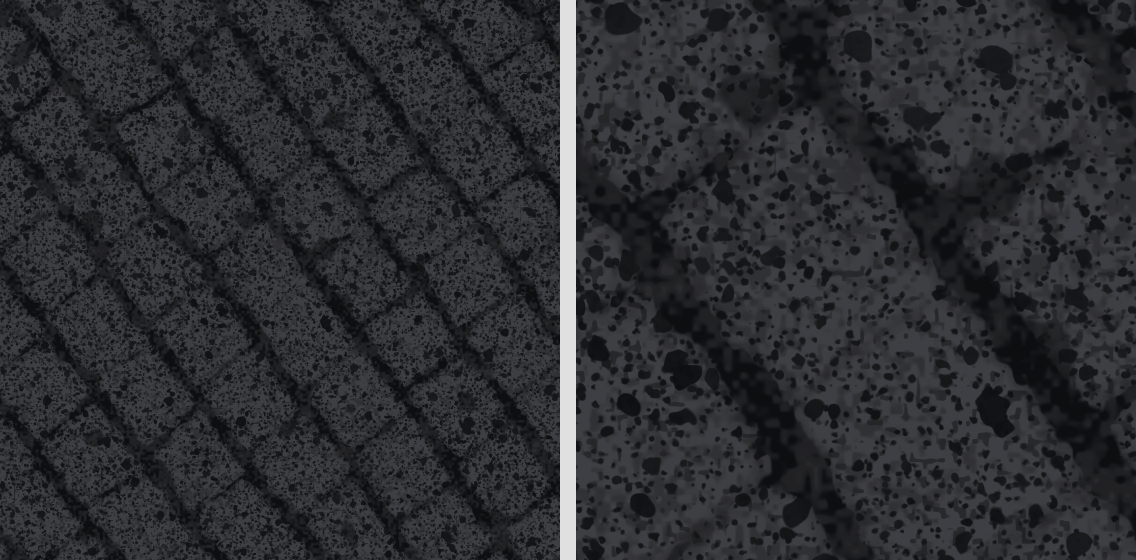
Left, the full canvas; right, a detail of the centre.
This texture is drawn by a Shadertoy shader. Its source:

```glsl
#define PITCH 0.1457
#define ROW_START 0.313
#define ROW_SHIFT 0.208
#define GROOVE_HALF 0.0098
#define RAGGED 0.018
#define PORE_AMOUNT 1.0
#define STONE_LIGHT vec3(0.245, 0.247, 0.265)
#define STONE_MID vec3(0.190, 0.191, 0.203)
#define SOOT vec3(0.128, 0.130, 0.140)
#define PIT vec3(0.048, 0.053, 0.062)

const vec2 ACROSS = vec2(0.809, 0.588);
const vec2 ALONG = vec2(0.588, -0.809);

vec2 hash2(vec2 p) {
    vec3 q = fract(p.xyx * vec3(0.1031, 0.1030, 0.0973));
    q += dot(q, q.yzx + 33.33);
    return fract((q.xx + q.yz) * q.zy);
}

float noise(vec2 p) {
    vec2 i = floor(p), f = fract(p);
    f = f * f * (3.0 - 2.0 * f);
    float low = mix(hash2(i).x, hash2(i + vec2(1, 0)).x, f.x);
    float high = mix(hash2(i + vec2(0, 1)).x, hash2(i + vec2(1, 1)).x, f.x);
    return mix(low, high, f.y);
}

float fbm(vec2 p) {
    float sum = 0.0, weight = 0.533;
    for (int i = 0; i < 4; i++) {
        sum += weight * noise(p);
        p = mat2(1.6, 1.2, -1.2, 1.6) * p + 17.3;
        weight *= 0.5;
    }
    return sum;
}

float smoothMin(float a, float b, float k) {
    float h = max(k - abs(a - b), 0.0) / k;
    return min(a, b) - 0.25 * h * h * k;
}

// Signed distance to scattered, turned and stretched pores
float poreDistance(vec2 p, float cells, float chance, float size) {
    vec2 g = p * cells;
    float nearest = 1.0;
    for (int j = -1; j <= 1; j++)
    for (int i = -1; i <= 1; i++) {
        vec2 cell = floor(g) + vec2(i, j);
        vec2 place = hash2(cell + cells);
        vec2 kind = hash2(cell + 2.7 * cells + 71.0);
        if (kind.y > chance) continue;
        vec2 d = g - cell - 0.1 - 0.8 * place;
        float turn = 6.283 * kind.x;
        d = mat2(cos(turn), sin(turn), -sin(turn), cos(turn)) * d;
        d.x *= mix(0.65, 1.1, place.y);
        float radius = size * mix(0.4, 1.0, kind.y / chance);
        nearest = min(nearest, length(d) - radius);
    }
    float wobble = noise(g * 3.5 + 9.0) - 0.5;
    return (nearest + 0.8 * size * wobble) / cells;
}

// Signed distance to the joints: negative inside grooves and cracks
float jointDistance(vec2 p) {
    vec2 bend = vec2(fbm(p * 7.0), fbm(p * 7.0 + 31.0)) - 0.5;
    vec2 q = p + 0.03 * bend;
    float u = (dot(q, ACROSS) - ROW_START) / PITCH;
    float row = floor(u);
    float v = dot(q, ALONG) / PITCH + 0.085 + ROW_SHIFT * row;
    float strength = hash2(vec2(row, floor(v + 0.5)) + 40.0).x;
    float groove = (0.5 - abs(fract(u) - 0.5)) * PITCH - GROOVE_HALF;
    float crack = (0.5 - abs(fract(v) - 0.5)) * PITCH - mix(-0.003, 0.0045, strength);
    float rough = RAGGED * (fbm(p * 42.0) - 0.5) + 0.006 * (noise(p * 150.0) - 0.5);
    return smoothMin(groove, crack, 0.016) + rough;
}

void mainImage(out vec4 fragColor, in vec2 fragCoord) {
    vec2 p = fragCoord / iResolution.xy;
    float soft = 0.0004 + 0.6 / iResolution.y;

    // Grainy stone with broad tonal drift
    float grain = 0.6 * noise(p * 230.0) + 0.4 * noise(p * 95.0 + 5.0);
    float drift = fbm(p * 9.0 + 3.0) - 0.5;
    vec3 color = mix(STONE_MID, STONE_LIGHT, smoothstep(0.2, 0.55, grain + 0.4 * drift));
    float speckle = smoothstep(0.66, 0.84, noise(p * 270.0 + 60.0) + 0.35 * drift);
    color = mix(color, SOOT, 0.75 * speckle);

    // Broad dull inclusions
    float inclusion = poreDistance(p + 0.2, 13.0, 0.2, 0.26);
    color = mix(color, SOOT * (0.7 + 0.5 * grain), 0.85 * (1.0 - smoothstep(-0.003, 0.003, inclusion)));

    // Pores from fine to coarse, denser in patches
    float cells = 150.0;
    float cluster = PORE_AMOUNT * (0.8 + 1.2 * (fbm(p * 14.0) - 0.25));
    for (int layer = 0; layer < 4; layer++) {
        float sparse = 0.5 / (1.0 + 0.35 * float(layer * layer));
        float d = poreDistance(p, cells, sparse, 0.31 * sqrt(cluster));
        float hole = 1.0 - smoothstep(-soft, soft, d);
        vec3 inside = mix(PIT, SOOT, 0.6 * noise(p * cells * 0.6));
        color = mix(color, inside, 0.92 * hole);
        cells *= 0.61;
    }

    // Shaded block rims and gritty joints
    float joint = jointDistance(p);
    color *= mix(0.82, 1.0, smoothstep(0.0, 0.012, joint));
    float grit = 0.6 * fbm(p * 38.0 + 12.0) + 0.4 * noise(p * 210.0);
    vec3 bed = mix(PIT, SOOT, smoothstep(0.36, 0.62, grit));
    bed = mix(bed, STONE_MID, 0.6 * smoothstep(0.66, 0.8, grit));
    color = mix(color, bed, 1.0 - smoothstep(-0.001 - soft, 0.001 + soft, joint));

    fragColor = vec4(color, 1.0);
}
```
